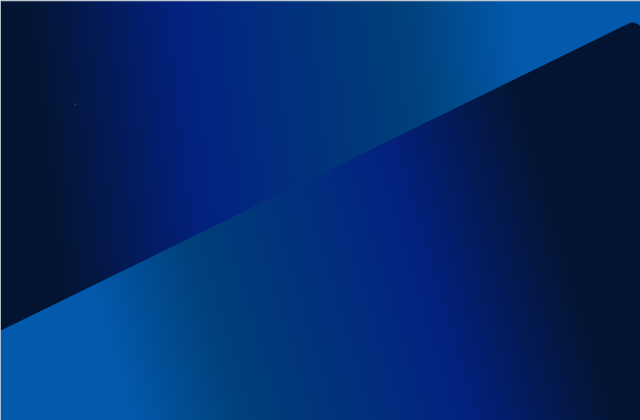
Write a Shadertoy shader that draws this background.

```glsl
// Two opposed blue gradient panels split by a rising diagonal, with a pale rim.

// Lengths are in canvas heights; the layout is 32:21.
const float ASPECT = 32.0 / 21.0;

const vec3 NAVY = vec3(0.012, 0.080, 0.200);
const vec3 ROYAL = vec3(0.010, 0.130, 0.500);
const vec3 TEAL = vec3(0.000, 0.250, 0.475);
const vec3 AZURE = vec3(0.010, 0.350, 0.675);
const vec3 RIM = vec3(0.75, 0.78, 0.82);

// Gradient stops, from azure (0) to navy (1)
const float TEAL_STOP = 0.235;
const float ROYAL_STOP = 0.697;

// Azure and navy positions along the top edge, then the sideways lean
const vec3 UPPER_SPAN = vec3(1.226, 0.071, 0.12);
const vec3 LOWER_SPAN = vec3(0.010, 1.161, 0.30);

const vec2 CORNER = vec2(1.511, 0.951);
const float DIAGONAL_SLOPE = 0.489;
const float CORNER_ROUNDING = 0.016;
const vec2 RIM_WIDTH = vec2(0.0022, 0.0030);
const vec2 SPECK = vec2(0.179, 0.752);
const float SPECK_RADIUS = 0.0014;

vec3 blueRamp(float t) {
    vec3 color = mix(AZURE, TEAL, clamp(t / TEAL_STOP, 0.0, 1.0));
    color = mix(color, ROYAL, clamp((t - TEAL_STOP) / (ROYAL_STOP - TEAL_STOP), 0.0, 1.0));
    return mix(color, NAVY, clamp((t - ROYAL_STOP) / (1.0 - ROYAL_STOP), 0.0, 1.0));
}

vec3 panelColor(vec2 p, vec3 span) {
    float x = p.x - span.z * (1.0 - p.y);
    return blueRamp((x - span.x) / (span.y - span.x));
}

float smoothMax(float a, float b, float k) {
    float h = max(k - abs(a - b), 0.0) / k;
    return max(a, b) + 0.25 * k * h * h;
}

// Signed distance to the lower panel and its rounded right corner
float lowerPanel(vec2 p) {
    vec2 q = p - CORNER;
    float diagonal = dot(q, normalize(vec2(-DIAGONAL_SLOPE, 1.0)));
    float rightSide = dot(q, normalize(vec2(1.0)));
    return smoothMax(diagonal, rightSide, CORNER_ROUNDING);
}

// Coverage of a shape with an edge one pixel wide
float coverage(float distance, float pixel) {
    return clamp(0.5 - distance / pixel, 0.0, 1.0);
}

void mainImage(out vec4 fragColor, in vec2 fragCoord) {
    vec2 p = fragCoord / iResolution.xy * vec2(ASPECT, 1.0);
    float pixel = 1.0 / iResolution.y;

    // Panels
    vec3 color = mix(panelColor(p, UPPER_SPAN), panelColor(p, LOWER_SPAN),
                     coverage(lowerPanel(p), pixel));

    // Faint speck
    color = mix(color, RIM, 0.4 * coverage(length(p - SPECK) - SPECK_RADIUS, pixel));

    // Rim along the left and top edges
    float rim = min(p.x - RIM_WIDTH.x, 1.0 - p.y - RIM_WIDTH.y);
    color = mix(color, RIM, coverage(rim, pixel));

    fragColor = vec4(color, 1.0);
}
```
